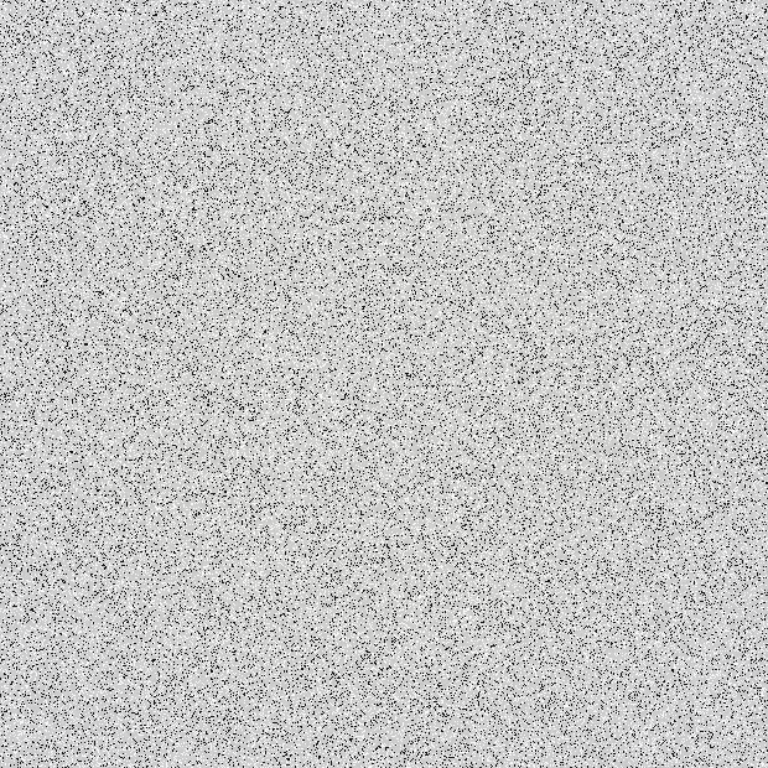
Reproduce this texture procedurally as a Shadertoy shader.

```glsl
// Fine granite speckle: pale grey stone peppered with tiny dark and light grains.
// Each cell of a dense grid takes a random tone; a box filter as wide as a cell
// or a pixel, whichever is larger, blends neighbouring cells into soft grains.

const float GRID = 620.0;           // cells across the canvas
const float DARK_SHARE = 0.095;
const float LIGHT_SHARE = 0.19;
const float DARK_TONE = 0.075;
const float LIGHT_TONE = 0.975;
const float STONE_TONE = 0.803;
const float STONE_SPREAD = 0.07;

// Integer hash of a cell, returned in the range 0 to 1
float hash(ivec2 cell, uint seed) {
    uvec2 q = uvec2(cell) * uvec2(1597u, 3571u);
    uint n = (q.x ^ (q.y << 7u)) + q.y + seed * 7919u;
    n = (n ^ (n >> 16u)) * 73244475u;
    n = (n ^ (n >> 16u)) * 73244475u;
    n ^= n >> 16u;
    return float(n >> 8u) / 16777216.0;
}

// Smooth value noise
float noise(vec2 p, uint seed) {
    ivec2 i = ivec2(floor(p));
    vec2 f = smoothstep(0.0, 1.0, fract(p));
    float low = mix(hash(i, seed), hash(i + ivec2(1, 0), seed), f.x);
    float high = mix(hash(i + ivec2(0, 1), seed), hash(i + ivec2(1, 1), seed), f.x);
    return mix(low, high, f.y);
}

// Tone of one cell: dark grain, light grain or plain stone
float grainTone(ivec2 cell, float darkShare, float lightShare) {
    float pick = hash(cell, 1u);
    float shade = hash(cell, 2u) - 0.5;
    if (pick < darkShare) return DARK_TONE + 0.06 * shade;
    if (pick > 1.0 - lightShare) return LIGHT_TONE + 0.04 * shade;
    return STONE_TONE + STONE_SPREAD * shade;
}

// Share of a box of the given width, centred on p, that lies inside a cell
float boxOverlap(vec2 p, vec2 cell, float width) {
    vec2 low = max(p - 0.5 * width, cell);
    vec2 high = min(p + 0.5 * width, cell + 1.0);
    vec2 span = max(high - low, 0.0) / width;
    return span.x * span.y;
}

// Filtered sum of the cells around p
float speckle(vec2 p, float width, float darkShare, float lightShare) {
    ivec2 home = ivec2(floor(p));
    float sum = 0.0;
    float total = 0.0;
    for (int y = -2; y <= 2; y++) {
        for (int x = -2; x <= 2; x++) {
            ivec2 cell = home + ivec2(x, y);
            float weight = boxOverlap(p, vec2(cell), width);
            if (weight > 0.0) {
                sum += weight * grainTone(cell, darkShare, lightShare);
                total += weight;
            }
        }
    }
    return sum / total;
}

void mainImage(out vec4 fragColor, in vec2 fragCoord) {
    float side = min(iResolution.x, iResolution.y);
    vec2 uv = fragCoord / side;
    float filterWidth = clamp(GRID / side, 1.0, 4.0);

    // Loose drifts of slightly denser dark grains
    float drift = noise(uv * 14.0, 3u) - 0.5;
    float darkShare = DARK_SHARE * (1.0 + 0.15 * drift);
    float tone = speckle(uv * GRID, filterWidth, darkShare, LIGHT_SHARE);

    // Barely warm centre, barely cool rim
    float rim = smoothstep(0.2, 0.65, length(fragCoord / iResolution.xy - 0.5));
    vec3 tint = mix(vec3(1.002, 1.002, 0.994), vec3(0.998, 0.999, 1.003), rim);
    fragColor = vec4(clamp(tone * tint, 0.0, 1.0), 1.0);
}
```
